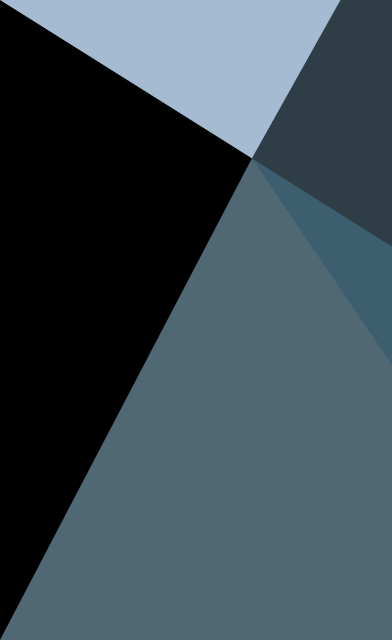
Reproduce this background procedurally as a Shadertoy shader.

```glsl
// Flat coloured facets that fan out from a single hub to the canvas border.
// Each facet is the convex wedge between two rays; edge coverage comes from
// signed line distances, and normalised weights keep the seams clean.

// Hub and ray ends, as fractions of the canvas
const vec2 HUB         = vec2(0.6426, 0.7526);
const vec2 TOP_LEFT    = vec2(0.0, 1.0);
const vec2 TOP_RIGHT   = vec2(0.8685, 1.0);
const vec2 RIGHT_UPPER = vec2(1.0, 0.6146);
const vec2 RIGHT_LOWER = vec2(1.0, 0.4297);
const vec2 BOTTOM_LEFT = vec2(0.0, 0.0);

// Facet colours
const vec3 SKY      = vec3(0.643, 0.733, 0.824);
const vec3 BLACK    = vec3(0.0);
const vec3 SLATE    = vec3(0.314, 0.404, 0.455);
const vec3 TEAL     = vec3(0.239, 0.369, 0.435);
const vec3 CHARCOAL = vec3(0.184, 0.239, 0.275);

// Edge softness in screen samples
const float EDGE_WIDTH = 1.0;

// Coverage of the half plane to the left of a ray from the hub
float leftOf(vec2 p, vec2 rayEnd, vec2 aspect) {
    vec2 dir = normalize((rayEnd - HUB) * aspect);
    float dist = dir.x * p.y - dir.y * p.x;
    return clamp(0.5 + dist * iResolution.y / EDGE_WIDTH, 0.0, 1.0);
}

// Colour premultiplied by the coverage of a wedge, counterclockwise
vec4 facet(vec3 colour, float startSide, float endSide) {
    return vec4(colour, 1.0) * startSide * (1.0 - endSide);
}

void mainImage(out vec4 fragColor, in vec2 fragCoord) {
    // Hub-centred position in units of canvas height
    vec2 aspect = vec2(iResolution.x / iResolution.y, 1.0);
    vec2 p = (fragCoord / iResolution.xy - HUB) * aspect;

    // Side of each ray
    float topLeft    = leftOf(p, TOP_LEFT, aspect);
    float topRight   = leftOf(p, TOP_RIGHT, aspect);
    float rightUpper = leftOf(p, RIGHT_UPPER, aspect);
    float rightLower = leftOf(p, RIGHT_LOWER, aspect);
    float bottomLeft = leftOf(p, BOTTOM_LEFT, aspect);

    // Blend the fan of facets
    vec4 sum = facet(SKY, topRight, topLeft)
             + facet(BLACK, topLeft, bottomLeft)
             + facet(SLATE, bottomLeft, rightLower)
             + facet(TEAL, rightLower, rightUpper)
             + facet(CHARCOAL, rightUpper, topRight);
    fragColor = vec4(sum.rgb / max(sum.a, 0.001), 1.0);
}
```
